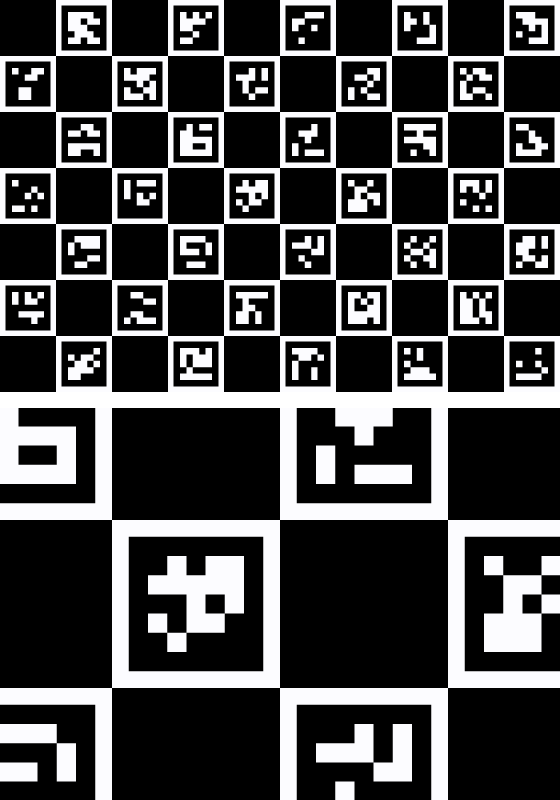
Top, the full canvas; bottom, a detail of the centre.
A WebGL 1 fragment shader for this pattern:

```glsl
precision highp float;

uniform vec2 u_resolution;

const vec2 GRID = vec2(10.0, 7.0);   // squares across and down
const float MARGIN = 0.1;            // white rim, as a share of a square
const float MODULES = 7.0;           // marker width in modules, frame included
const float BIT_DENSITY = 0.49;      // share of white code modules
const int SAMPLES = 4;               // antialiasing samples per axis
const vec3 INK = vec3(0.0);
const vec3 PAPER = vec3(0.99, 0.99, 1.0);

float hash(vec2 p) {
    return fract(sin(dot(p, vec2(127.1, 311.7))) * 43758.5453);
}

// 1 when p lies between lo and hi on both axes
float insideBox(vec2 p, float lo, float hi) {
    vec2 inside = step(vec2(lo), p) * step(p, vec2(hi));
    return inside.x * inside.y;
}

// 1 on the white code modules; p spans 0..1 over the marker
float markerBits(vec2 p, vec2 cell) {
    vec2 module = floor(p * MODULES);
    float isCode = insideBox(module, 0.5, MODULES - 1.5);
    float isWhite = step(hash(cell * MODULES + module), BIT_DENSITY);
    return isCode * isWhite;
}

// Checkerboard whose white squares each carry a framed code; p in squares
float board(vec2 p) {
    vec2 cell = floor(p);
    float whiteSquare = mod(cell.x + cell.y, 2.0);
    vec2 markerPos = (fract(p) - MARGIN) / (1.0 - 2.0 * MARGIN);
    float marker = insideBox(markerPos, 0.0, 1.0);
    return whiteSquare * mix(1.0, markerBits(markerPos, cell), marker);
}

void main() {
    // Average a regular grid of samples over the pixel
    float coverage = 0.0;
    for (int i = 0; i < SAMPLES; i++) {
        for (int j = 0; j < SAMPLES; j++) {
            vec2 offset = (vec2(float(i), float(j)) + 0.5) / float(SAMPLES) - 0.5;
            coverage += board((gl_FragCoord.xy + offset) / u_resolution * GRID);
        }
    }
    coverage /= float(SAMPLES * SAMPLES);

    gl_FragColor = vec4(mix(INK, PAPER, coverage), 1.0);
}
```
